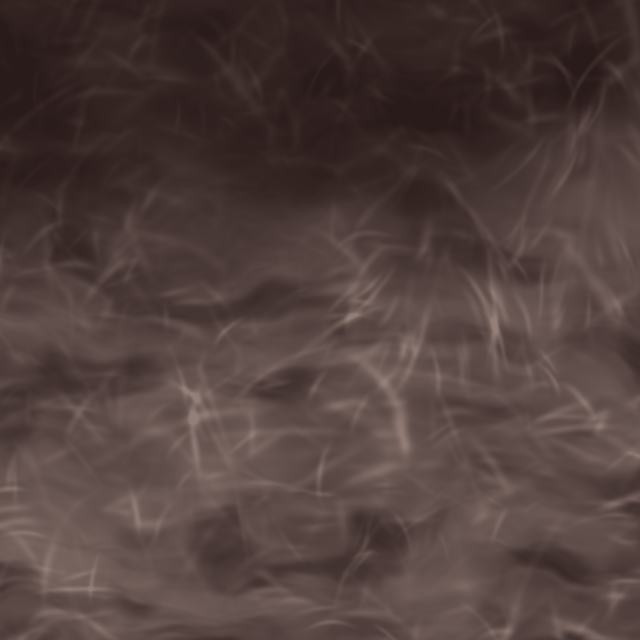
Reproduce this texture procedurally as a three.js fragment shader.

```glsl
// Soft matted fibres: a dark, hazy top fading into a paler tangle below.
// Warped, flattened noise gives the matting; three layers of bent strands,
// scattered on jittered grids and fanned out at two tufts, lie over it.

varying vec2 vUv;

const vec3 SHADOW_COLOR = vec3(0.195, 0.137, 0.130);
const vec3 PALE_COLOR = vec3(0.490, 0.412, 0.392);
const float PALE_TONE = 0.64;
const float FADE_START = 0.36;
const float FADE_END = 0.86;
const vec2 RIGHT_TUFT = vec2(0.95, 0.84);
const vec2 MIDDLE_TUFT = vec2(0.71, 0.67);
const float MATTING_LOW = 1.0;
const float MATTING_HIGH = 0.36;
const float STRAND_LOW = 0.46;
const float STRAND_HIGH = 0.22;
const float HOLE_DEPTH = 0.30;
const int STRANDS_PER_CELL = 4;
const float PI = 3.14159;

vec2 hash2(vec2 p) {
  vec3 q = fract(p.xyx * vec3(0.1031, 0.1030, 0.0973));
  q += dot(q, q.yzx + 33.33);
  return fract((q.xx + q.yz) * q.zy);
}

float valueNoise(vec2 p) {
  vec2 cell = floor(p);
  vec2 f = fract(p);
  f = f * f * f * (f * (f * 6.0 - 15.0) + 10.0);
  float low = mix(hash2(cell).x, hash2(cell + vec2(1.0, 0.0)).x, f.x);
  float high = mix(hash2(cell + vec2(0.0, 1.0)).x, hash2(cell + 1.0).x, f.x);
  return mix(low, high, f.y);
}

float fbm(vec2 p) {
  float sum = 0.0;
  float weight = 0.55;
  for (int i = 0; i < 3; i++) {
    sum += weight * valueNoise(p);
    p = p * 2.03 + vec2(17.3, 9.1);
    weight *= 0.5;
  }
  return sum / 0.9625;
}

// Weight of a downward fan of strands hanging from its apex
float tuft(vec2 p, vec2 apex, float size) {
  vec2 d = (p - apex) / size;
  float spread = 0.38 + 0.35 * max(-d.y, 0.0);
  float across = exp(-d.x * d.x / (spread * spread));
  return across * smoothstep(0.15, -0.25, d.y) * smoothstep(-1.5, -0.5, d.y);
}

// Mostly flat strands low down, any direction higher up, fanned in tufts
float strandAngle(vec2 p, vec2 rnd) {
  float turn = rnd.x * 2.0 - 1.0;
  float flatTurn = turn * abs(turn);
  float angle = 0.5 * PI * mix(flatTurn, turn, smoothstep(0.25, 0.65, p.y));
  float right = tuft(p, RIGHT_TUFT, 0.32);
  float middle = tuft(p, MIDDLE_TUFT, 0.24);
  vec2 ray = p - (right > middle ? RIGHT_TUFT : MIDDLE_TUFT);
  float fan = atan(ray.y - 0.06, ray.x) + turn * 0.3;
  return rnd.y < max(right, middle) * 1.2 ? fan : angle;
}

// Sum of soft bent strands; width is measured in grid cells
float strands(vec2 p, float cells, float width, float seed) {
  vec2 g = p * cells;
  vec2 home = floor(g);
  float sum = 0.0;
  for (int y = -1; y <= 1; y++) {
    for (int x = -1; x <= 1; x++) {
      vec2 cell = home + vec2(float(x), float(y));
      for (int i = 0; i < STRANDS_PER_CELL; i++) {
        vec2 key = cell + seed + float(i) * vec2(37.0, 61.0);
        vec2 center = cell + hash2(key);
        vec2 aim = hash2(key + 113.0);
        vec2 form = hash2(key + 229.0);
        float angle = strandAngle(center / cells, aim);
        vec2 axis = vec2(cos(angle), sin(angle));
        vec2 d = g - center;
        vec2 q = vec2(dot(d, axis), dot(d, vec2(-axis.y, axis.x)));
        q.y += (form.x - 0.5) * 0.7 * q.x * q.x;
        float reach = mix(0.35, 0.85, form.y);
        float taper = 1.0 - smoothstep(0.1 * reach, reach, abs(q.x));
        float thick = width * mix(0.7, 1.5, aim.y);
        float strength = mix(0.15, 1.0, form.x * form.x);
        sum += strength * taper * exp(-q.y * q.y / (thick * thick));
      }
    }
  }
  return sum;
}

void main() {
  vec2 p = vUv;
  float height = smoothstep(FADE_START, FADE_END, p.y);
  vec2 warp = vec2(fbm(p * 5.0 + 3.0), fbm(p * 5.0 + 41.0)) - 0.5;
  vec2 w = p + warp * 0.12;

  // Broad light, with paler tufts
  float tone = PALE_TONE * (1.0 - height);
  tone += 0.34 * tuft(p, RIGHT_TUFT, 0.32) + 0.12 * tuft(p, MIDDLE_TUFT, 0.24);

  // Flattened matting and dark gaps
  float matting = 0.6 * fbm(w * vec2(4.0, 8.0)) + 0.5 * fbm(w * vec2(10.0, 26.0) + 70.0) - 0.55;
  tone += matting * mix(MATTING_LOW, MATTING_HIGH, height);
  float hole = smoothstep(0.58, 0.86, valueNoise(w * vec2(9.0, 15.0) + 23.0));
  tone -= HOLE_DEPTH * hole * (1.0 - 0.75 * height);

  // Long, medium and short strands, unevenly lit
  float hair = 0.6 * strands(p, 4.0, 0.030, 5.0);
  hair += 0.7 * strands(p + warp * 0.04, 7.0, 0.042, 311.0);
  hair += 0.6 * strands(p + warp * 0.04, 13.0, 0.065, 617.0);
  hair *= 0.35 + 1.3 * smoothstep(0.25, 0.75, fbm(p * 9.0 + 90.0));
  tone += (hair - 0.12) * mix(STRAND_LOW, STRAND_HIGH, height);

  gl_FragColor = vec4(mix(SHADOW_COLOR, PALE_COLOR, clamp(tone, -0.12, 1.3)), 1.0);
}
```
